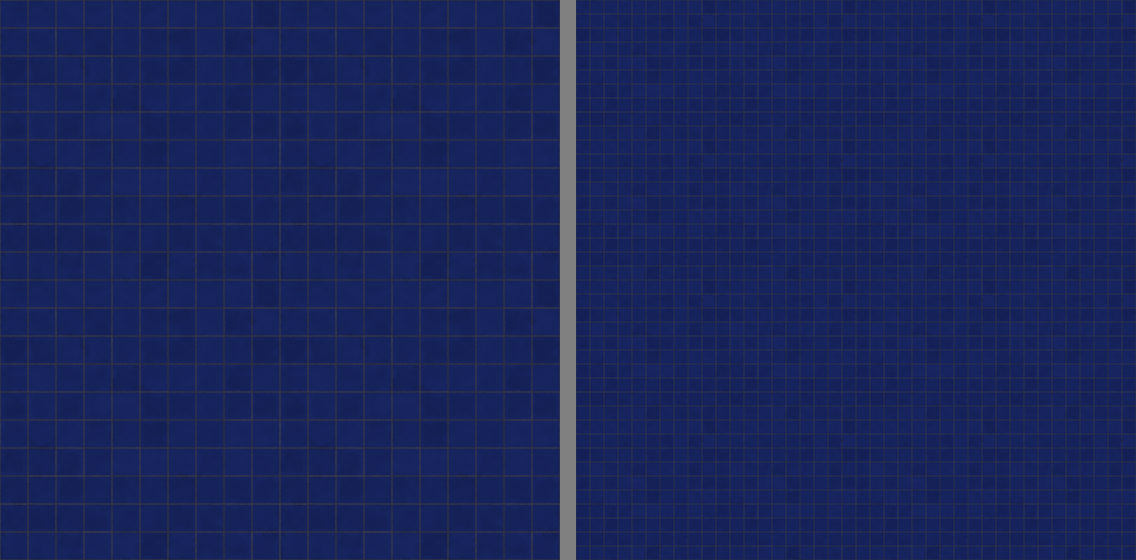
Left, the tile; right, the same tile 2 across and 2 down.
A Shadertoy shader for this texture:

```glsl
// Worn navy square tiles, 20 by 20, with thin olive grey joints and faint grime.

const float TILES = 20.0;   // tiles across and down
const float SHEET = 10.0;   // tiles after which the wear repeats

const vec3 DEEP_BLUE   = vec3(0.080, 0.122, 0.330);
const vec3 BRIGHT_BLUE = vec3(0.094, 0.146, 0.385);
const vec3 GRIME       = vec3(0.070, 0.095, 0.220);
const vec3 OLIVE_JOINT = vec3(0.285, 0.285, 0.205);
const vec3 PALE_JOINT  = vec3(0.360, 0.350, 0.335);

float hash(vec2 p) {
    vec3 q = fract(p.xyx * vec3(0.1031, 0.1030, 0.0973));
    q += dot(q, q.yzx + 33.33);
    return fract((q.x + q.y) * q.z);
}

// Value noise whose lattice wraps after a whole period
float noise(vec2 p, vec2 period) {
    vec2 cell = floor(p);
    vec2 f = fract(p);
    f = f * f * (3.0 - 2.0 * f);
    vec2 lo = mod(cell, period);
    vec2 hi = mod(cell + 1.0, period);
    return mix(mix(hash(lo), hash(vec2(hi.x, lo.y)), f.x),
               mix(hash(vec2(lo.x, hi.y)), hash(hi), f.x), f.y);
}

// Layered noise, with frequency in lattice cells per tile
float fbm(vec2 p, float frequency) {
    float sum = 0.0;
    float weight = 0.5;
    for (int i = 0; i < 4; i++) {
        sum += weight * noise(p * frequency, vec2(SHEET * frequency));
        frequency *= 2.0;
        weight *= 0.5;
    }
    return sum / 0.9375;
}

// Share of a pixel covered by a line of the given half width
float lineCoverage(float dist, float halfWidth, float pixel) {
    float right = min(dist + 0.5 * pixel, halfWidth);
    float left = max(dist - 0.5 * pixel, -halfWidth);
    return clamp((right - left) / pixel, 0.0, 1.0);
}

// Glaze: a tone for each tile, a soft dark middle and cloudy mottling
vec3 glaze(vec2 p) {
    vec2 id = mod(floor(p), SHEET);
    vec2 local = abs(fract(p) - 0.5);
    float cloud = fbm(p, 3.0);
    float tone = 0.50 + 0.30 * hash(id + 7.0) + 0.7 * (cloud - 0.5);
    float edge = max(local.x, local.y) + 0.3 * (cloud - 0.5);
    float middle = 1.0 - smoothstep(0.28, 0.46, edge);
    tone -= 0.42 * middle * smoothstep(0.35, 0.9, hash(id + 31.0));
    tone += 0.22 * (noise(p * 20.0, vec2(SHEET * 20.0)) - 0.5);
    return mix(DEEP_BLUE, BRIGHT_BLUE, clamp(tone, 0.0, 1.1));
}

// One family of joints: across is measured over the line, along follows it
vec3 addJoint(vec3 color, float across, float along, float seed, float pixel) {
    float lineId = mod(floor(across + 0.5), SHEET);
    vec2 track = vec2(along, lineId + seed);
    float wobble = noise(track * vec2(8.0, 1.0), vec2(SHEET * 8.0, 256.0)) - 0.5;
    float wear = noise(track * vec2(20.0, 1.0) + vec2(0.0, 40.0), vec2(SHEET * 20.0, 256.0));
    float segment = hash(vec2(mod(floor(along), SHEET), lineId + seed + 80.0));
    float dist = across - floor(across + 0.5) + 0.004 * wobble;

    // Dark rim beside the joint, then its worn core
    float rim = lineCoverage(dist, 0.026 + 0.010 * wear, pixel);
    color = mix(color, GRIME, 0.45 * rim);
    float pale = clamp(0.6 * hash(vec2(lineId, seed)) + 0.5 * segment - 0.1, 0.0, 1.0);
    float core = lineCoverage(dist, 0.016, pixel);
    float strength = mix(0.6, 0.95, wear) * mix(0.78, 1.0, segment);
    return mix(color, mix(OLIVE_JOINT, PALE_JOINT, pale), core * strength);
}

void mainImage(out vec4 fragColor, in vec2 fragCoord) {
    vec2 p = fragCoord / iResolution.xy * TILES;
    vec2 pixel = TILES / iResolution.xy;
    vec3 color = glaze(p);

    // Ragged stains gathered along some of the joints
    vec2 toJoint = abs(fract(p + 0.5) - 0.5);
    float nearJoint = 1.0 - smoothstep(0.0, 0.25, min(toJoint.x, toJoint.y));
    float patches = smoothstep(0.50, 0.80, noise(p + 0.5, vec2(SHEET)));
    float specks = smoothstep(0.48, 0.68, fbm(p, 7.0));
    color = mix(color, GRIME, 0.38 * nearJoint * patches * specks);

    color = addJoint(color, p.x, p.y, 11.0, pixel.x);
    color = addJoint(color, p.y, p.x, 53.0, pixel.y);
    fragColor = vec4(color, 1.0);
}
```
